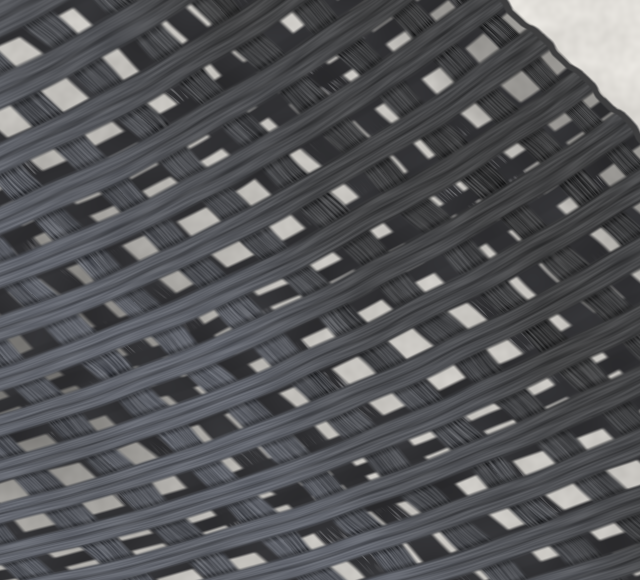
Give the GLSL for this texture, as a WebGL 2 fragment shader.

```glsl
#version 300 es
precision highp float;
// A rolled plastic mesh: curved twin-cord bands lie over diagonal cross bands.
// A darker, finer second mesh shows through the openings and splits them where
// the two drift out of step; pale paper lies behind and past the rolled rim.

#define ROW_HALF 0.25
#define CROSS_HALF 0.23
#define BACK_ROW_HALF 0.18
#define BACK_CROSS_HALF 0.22
#define BACK_ROW_RATE 1.27
#define BACK_CROSS_RATE 1.17
#define COLUMN_PITCH 0.1614
#define RIM 0.872
#define SOFT 0.025
#define FIBRE 0.11

uniform vec2 u_resolution;
out vec4 fragColor;

const vec3 PAPER = vec3(0.83, 0.82, 0.80);
const vec3 SHADOW = vec3(0.165, 0.165, 0.175);
const vec3 BACK_PLASTIC = vec3(0.215, 0.217, 0.23);
const vec3 DARK_PLASTIC = vec3(0.255, 0.257, 0.262);
const vec3 PALE_PLASTIC = vec3(0.375, 0.388, 0.42);

float hash(vec2 p) {
  vec3 q = fract(p.xyx * vec3(0.1031, 0.1030, 0.0973));
  q += dot(q, q.yzx + 33.33);
  return fract((q.x + q.y) * q.z);
}

float gradDot(vec2 cell, vec2 offset) {
  float angle = 6.2832 * hash(cell);
  return dot(vec2(cos(angle), sin(angle)), offset);
}

float gradientNoise(vec2 p) {
  vec2 i = floor(p), f = p - i;
  vec2 w = f * f * f * (f * (f * 6.0 - 15.0) + 10.0);
  vec2 e = vec2(1, 0);
  float low = mix(gradDot(i, f), gradDot(i + e, f - e), w.x);
  float high = mix(gradDot(i + e.yx, f - e.yx), gradDot(i + 1.0, f - 1.0), w.x);
  return mix(low, high, w.y);
}

// Distance from the nearest whole number
float offCentre(float x) { return abs(fract(x + 0.5) - 0.5); }

// Coverage of soft-edged bands centred on whole numbers
float band(float x, float halfWidth, float soft) {
  return 1.0 - smoothstep(halfWidth - soft, halfWidth + soft, offCentre(x));
}

// Row number: rows fan out and bend upward to the right
float rowCoord(vec2 p) {
  float start = (p.y - 0.20 * p.x - 0.135 * p.x * p.x)
              / (1.0 + 0.32 * p.x + 0.18 * p.x * p.x);
  float t = 0.524 - start;
  return t * (10.66 + 3.76 * t);
}

// Column number: diagonals that crowd together toward the rim
float columnCoord(vec2 p) {
  float m = (p.x + p.y - 0.957) / COLUMN_PITCH;
  float nearRim = max(m - 4.0, 0.0);
  return m + 0.15 * nearRim * nearRim;
}

void main() {
  vec2 p = gl_FragCoord.xy / u_resolution.y;
  float row = rowCoord(p) + 0.05 * gradientNoise(p * 7.0);
  float column = columnCoord(p) + 0.09 * gradientNoise(p * 9.0 + 20.0);
  float rowSoft = 0.7 * fwidth(row) + SOFT;
  float crossSoft = 0.7 * fwidth(column) + SOFT;

  // Paper, dimmer behind the left side and the rim
  float diagonal = p.x + p.y - 1.0;
  float dim = 0.42 * exp(-12.0 * dot(p - vec2(0.06, 0.38), p - vec2(0.06, 0.38)))
            + 0.24 * smoothstep(0.55, 0.75, diagonal);
  vec3 paper = PAPER + 0.06 * gradientNoise(p * 13.0) + 0.03 * gradientNoise(p * 60.0);
  vec3 color = paper * (0.96 - dim);

  // Back mesh, out of step with the front
  float backRow = 1.0 + BACK_ROW_RATE * (row - 1.0) + 0.18 * gradientNoise(p * 5.0 + 9.0);
  float backColumn = 0.5 + BACK_CROSS_RATE * (column - 0.5) + 0.5 * (p.y - 0.5);
  float backCross = band(backColumn + 0.5, BACK_CROSS_HALF, crossSoft * 1.2);
  float backBand = band(backRow, BACK_ROW_HALF, rowSoft * 1.2);
  float fray = gradientNoise(vec2(column * 26.0, row * 2.0));
  float frayPatch = smoothstep(0.05, 0.4, gradientNoise(p * 8.0 + 40.0));
  vec3 backTone = mix(SHADOW, BACK_PLASTIC, 0.5 + gradientNoise(p * 10.0));
  color = mix(color, backTone + 0.5 * max(fray, 0.0) * frayPatch, backCross);
  color = mix(color, backTone * 0.95, backBand);

  // Front plastic: paler and bluer toward the lower left
  float light = smoothstep(0.6, -0.55, diagonal) + 0.35 * gradientNoise(p * 4.0 + 3.0);
  vec3 plastic = mix(DARK_PLASTIC, PALE_PLASTIC, clamp(light, 0.0, 1.0));

  // Cross bands with lengthwise fibres and shade beside each row
  float cross = band(column + 0.5, CROSS_HALF, crossSoft);
  float crossFibre = gradientNoise(vec2(column * 34.0, row * 1.3));
  float tint = 0.82 + 0.22 * hash(floor(vec2(column + 0.5, row)) + 50.0);
  float shade = mix(0.66, 1.0, smoothstep(ROW_HALF, ROW_HALF + 0.14, offCentre(row)));
  vec3 crossTone = plastic * tint * shade + FIBRE * crossFibre * (1.0 + frayPatch);
  color = mix(color, crossTone, cross);

  // Row bands: two cords, a centre groove and fine drawn lines
  float rowCover = band(row, ROW_HALF, rowSoft);
  float across = offCentre(row) / ROW_HALF;
  float cords = 0.82 + 0.24 * smoothstep(0.0, 0.3, across) - 0.22 * smoothstep(0.7, 1.0, across);
  float rowFibre = gradientNoise(vec2(column * 1.6, row * 24.0));
  color = mix(color, plastic * cords + FIBRE * 0.8 * rowFibre, rowCover);

  // Rolled rim cord and the open paper beyond it
  float rimDistance = diagonal - RIM + 0.012 * gradientNoise(p * 11.0)
                    - 0.008 * band(row, ROW_HALF, 0.12);
  float rimCord = 1.0 - smoothstep(0.004, 0.010, abs(rimDistance + 0.008));
  color = mix(color, DARK_PLASTIC * 0.95, rimCord);
  color = mix(color, paper * 1.06, smoothstep(-0.003, 0.005, rimDistance));

  fragColor = vec4(clamp(color, 0.0, 1.0), 1.0);
}
```
